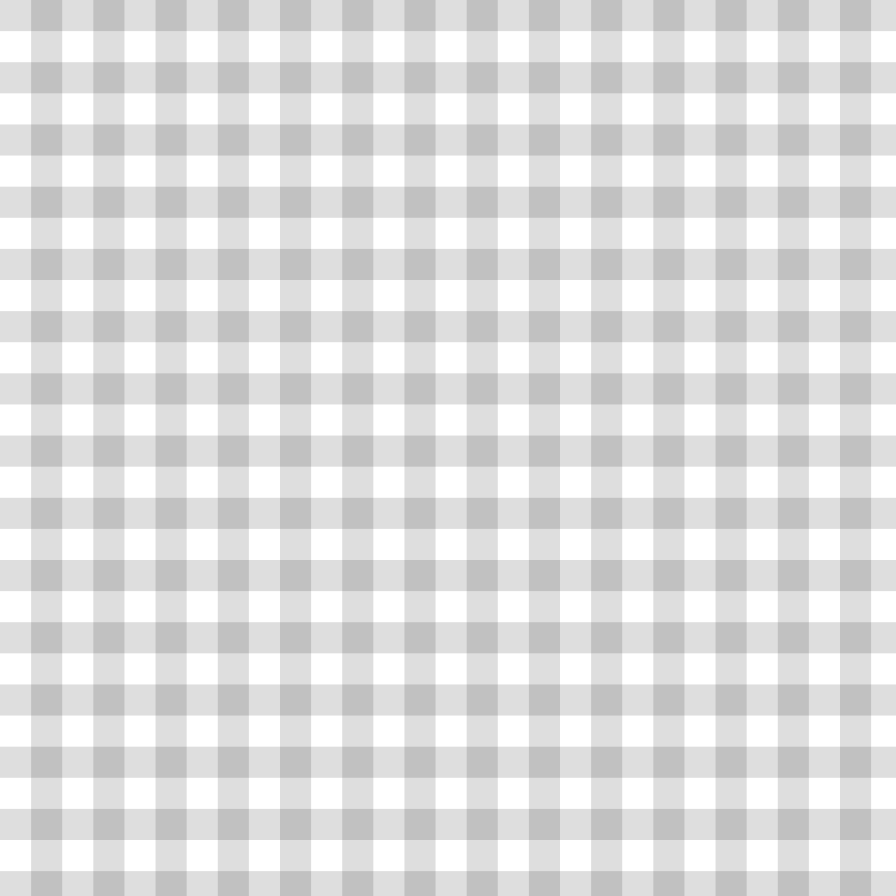
Reproduce this pattern procedurally as a Shadertoy shader.

```glsl
// Grey gingham: translucent vertical and horizontal bands over white.
// Each band set is a repeated distance function with analytic edge smoothing;
// the two sets multiply, so their crossings become the darkest squares.

const float REPEATS = 14.4;                     // checks across the canvas height
const float BAND_WIDTH = 0.5;                   // band share of one repeat
const vec2 BAND_CENTER = vec2(0.75, 0.25);      // column and row centers in a repeat
const vec3 GROUND_COLOR = vec3(1.0);
const vec3 BAND_TINT = vec3(0.871);             // light passed by one band

// Coverage of the column (x) and row (y) bands, smoothed over one pixel.
vec2 bandCoverage(vec2 cell, float pixel) {
    vec2 centerDist = abs(fract(cell - BAND_CENTER + 0.5) - 0.5);
    return clamp((0.5 * BAND_WIDTH - centerDist) / pixel + 0.5, 0.0, 1.0);
}

void mainImage(out vec4 fragColor, in vec2 fragCoord) {
    // Repeats are counted from the top left corner.
    vec2 fromTopLeft = vec2(fragCoord.x, iResolution.y - fragCoord.y);
    float pixel = REPEATS / iResolution.y;
    vec2 coverage = bandCoverage(fromTopLeft * pixel, pixel);

    // Overlay both translucent band sets.
    vec3 columns = mix(vec3(1.0), BAND_TINT, coverage.x);
    vec3 rows = mix(vec3(1.0), BAND_TINT, coverage.y);
    fragColor = vec4(GROUND_COLOR * columns * rows, 1.0);
}
```
